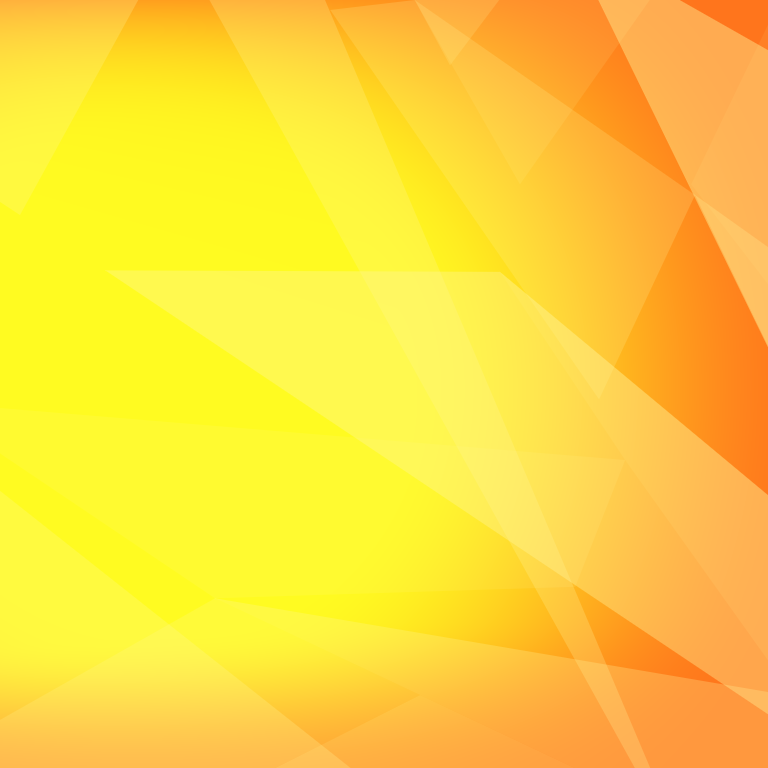
A WebGL 1 fragment shader for this background:

```glsl
precision highp float;

uniform vec2 u_resolution;

// Signed distance to the line a-b, positive on its clockwise inner side (y down)
float side(vec2 p, vec2 a, vec2 b) {
  vec2 d = normalize(b - a);
  vec2 q = p - a;
  return d.x * q.y - d.y * q.x;
}

// Antialiased coverage from a signed distance
float cover(float d) {
  return clamp(d * min(u_resolution.x, u_resolution.y) + 0.5, 0.0, 1.0);
}

float triangle(vec2 p, vec2 a, vec2 b, vec2 c) {
  return cover(min(side(p, a, b), min(side(p, b, c), side(p, c, a))));
}

float quad(vec2 p, vec2 a, vec2 b, vec2 c, vec2 d) {
  return cover(min(min(side(p, a, b), side(p, b, c)),
                   min(side(p, c, d), side(p, d, a))));
}

// Warm gradient: yellow core at the left, orange rim
vec3 glow(vec2 p) {
  float rim = smoothstep(0.33, 0.88, distance(p, vec2(0.2, 0.5)));
  float top = 0.6 * exp(-p.y / (0.05 + 0.06 * p.x));
  float bottom = 0.7 * smoothstep(0.84 - 0.06 * p.x, 1.02, p.y);
  float heat = 1.0 - (1.0 - rim) * (1.0 - top) * (1.0 - bottom);
  return mix(vec3(1.0, 0.985, 0.13), vec3(1.0, 0.46, 0.11), heat);
}

// Lay a translucent pale pane over the colour
void pane(inout vec3 color, float mask, float alpha) {
  color = mix(color, vec3(1.0, 0.96, 0.6), mask * alpha);
}

void main() {
  vec2 p = gl_FragCoord.xy / u_resolution;
  p.y = 1.0 - p.y;
  vec3 color = glow(p);

  // Broad diagonal beam and its inner facets
  pane(color, quad(p, vec2(0.137, 0.352), vec2(0.651, 0.354),
                   vec2(1.1, 0.728), vec2(1.1, 0.997)), 0.38);
  pane(color, quad(p, vec2(-0.1, 0.523), vec2(0.814, 0.599),
                   vec2(0.749, 0.764), vec2(0.28, 0.779)), 0.12);
  pane(color, quad(p, vec2(0.651, 0.354), vec2(1.1, 0.728),
                   vec2(1.1, 1.0), vec2(0.814, 0.599)), 0.1);

  // Steep shaft crossing the beam
  pane(color, quad(p, vec2(0.402, -0.05), vec2(0.889, 1.1),
                   vec2(0.882, 1.1), vec2(0.245, -0.05)), 0.25);

  // Upper left shard
  pane(color, quad(p, vec2(-0.1, -0.1), vec2(0.235, -0.1),
                   vec2(0.026, 0.28), vec2(-0.1, 0.197)), 0.25);

  // Upper right facets
  pane(color, quad(p, vec2(0.43, 0.013), vec2(0.54, 0.0),
                   vec2(0.905, 0.254), vec2(0.78, 0.52)), 0.2);
  pane(color, triangle(p, vec2(0.54, 0.0), vec2(0.846, 0.0), vec2(0.677, 0.24)), 0.12);
  pane(color, triangle(p, vec2(0.54, 0.0), vec2(0.65, 0.0), vec2(0.586, 0.085)), 0.18);
  pane(color, quad(p, vec2(0.779, 0.0), vec2(0.885, 0.0),
                   vec2(1.1, 0.122), vec2(1.1, 0.657)), 0.42);
  pane(color, triangle(p, vec2(0.905, 0.254), vec2(1.1, 0.393), vec2(1.1, 0.657)), 0.25);
  pane(color, triangle(p, vec2(1.03, -0.03), vec2(1.1, 0.5), vec2(0.9, 0.24)), 0.08);

  // Lower left fans
  pane(color, triangle(p, vec2(-0.1, 0.56), vec2(0.583, 1.1), vec2(-0.1, 1.1)), 0.25);
  pane(color, quad(p, vec2(-0.1, 0.994), vec2(0.28, 0.779),
                   vec2(0.547, 0.905), vec2(0.1, 1.13)), 0.2);

  // Lower right sheets
  pane(color, quad(p, vec2(0.28, 0.779), vec2(1.1, 0.918),
                   vec2(1.1, 1.166), vec2(0.547, 0.905)), 0.27);
  pane(color, triangle(p, vec2(0.547, 0.905), vec2(1.1, 1.166), vec2(0.16, 1.1)), 0.3);

  gl_FragColor = vec4(color, 1.0);
}
```
